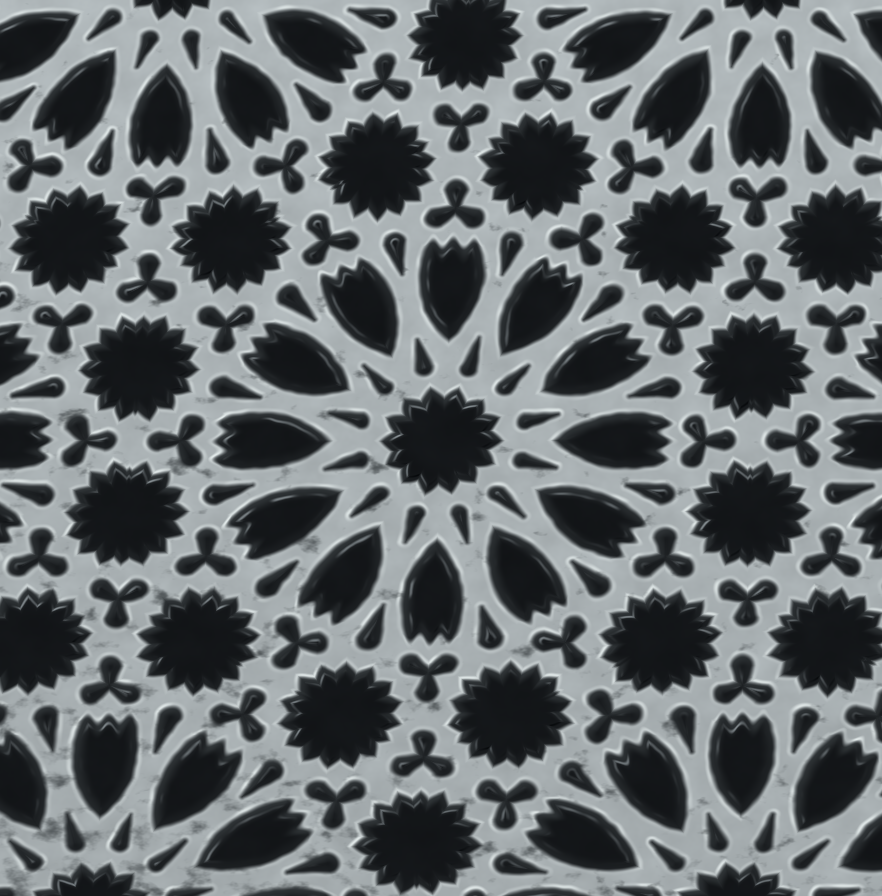
Reproduce this pattern procedurally as a Shadertoy shader.

```glsl
const float PI = 3.14159265;
const vec3 ENAMEL = vec3(0.075, 0.085, 0.095);
const vec3 GROOVE = vec3(0.20, 0.22, 0.23);
const vec3 METAL = vec3(0.68, 0.71, 0.72);
const vec3 SHINE = vec3(0.87, 0.90, 0.90);

// Gradient noise
vec2 hashGradient(vec2 cell) {
    vec2 h = vec2(dot(cell, vec2(127.1, 311.7)), dot(cell, vec2(269.5, 183.3)));
    return 2.0 * fract(sin(h) * 43758.5) - 1.0;
}

float gradientNoise(vec2 p) {
    vec2 i = floor(p), f = fract(p);
    vec2 u = f * f * f * (f * (f * 6.0 - 15.0) + 10.0);
    vec2 e = vec2(1.0, 0.0);
    float low = mix(dot(hashGradient(i), f), dot(hashGradient(i + e), f - e), u.x);
    float high = mix(dot(hashGradient(i + e.yx), f - e.yx),
                     dot(hashGradient(i + 1.0), f - 1.0), u.x);
    return mix(low, high, u.y);
}

float fbm(vec2 p) {
    float sum = 0.0, gain = 0.6;
    for (int i = 0; i < 4; i++) {
        sum += gain * gradientNoise(p);
        p = mat2(1.6, 1.2, -1.2, 1.6) * p + 7.3;
        gain *= 0.5;
    }
    return sum;
}

// Recess shapes, negative inside
float toothedDisc(vec2 p, float radius, float depth, float teeth) {
    float wave = abs(fract(atan(p.y, p.x) / (2.0 * PI) * teeth) - 0.5) * 2.0;
    return 0.85 * (length(p) - radius - depth * (wave - 0.5));
}

float taperedDrop(vec2 p, float start, float end, float startRadius, float endRadius) {
    float t = clamp((p.x - start) / (end - start), 0.0, 1.0);
    return length(p - vec2(mix(start, end, t), 0.0)) - mix(startRadius, endRadius, t);
}

float trefoil(vec2 p, float facing) {
    p.x *= facing;
    float a = mod(atan(p.y, p.x) + PI / 3.0, 2.0 * PI / 3.0) - PI / 3.0;
    return taperedDrop(length(p) * vec2(cos(a), sin(a)), 0.0, 0.034, 0.009, 0.019);
}

float crownedPetal(vec2 p) {
    float sides = length(vec2(p.x - 0.30, abs(p.y) + 0.1125)) - 0.1645;
    float crown = p.x - 0.362 + 3.0 * p.y * p.y - 0.008 * cos(p.y * 190.0);
    return max(sides, crown * 0.75);
}

// Rosettes sit on a triangular lattice with unit spacing
vec2 latticeCell(vec2 p) {
    vec2 period = vec2(1.0, sqrt(3.0));
    vec2 a = p - period * round(p / period);
    vec2 b = p - period * (floor(p / period) + 0.5);
    return dot(a, a) < dot(b, b) ? a : b;
}

float recessDistance(vec2 p) {
    vec2 c = latticeCell(p);
    float sector = PI / 6.0;
    float a = atan(c.y, c.x);
    a = abs(mod(a + 0.5 * sector, sector) - 0.5 * sector);
    vec2 petalAxis = length(c) * vec2(cos(a), sin(a));
    float b = a - 0.5 * sector;
    vec2 gapAxis = length(c) * vec2(cos(b), sin(b));

    float d = toothedDisc(c, 0.090, 0.020, 14.0);
    d = min(d, crownedPetal(petalAxis));
    d = min(d, taperedDrop(gapAxis, 0.137, 0.192, 0.015, 0.004));
    d = min(d, taperedDrop(gapAxis, 0.312, 0.374, 0.004, 0.020));
    d = min(d, toothedDisc(gapAxis - vec2(0.5 / cos(0.5 * sector), 0.0), 0.090, 0.018, 15.0));
    d = min(d, trefoil(petalAxis - vec2(0.423, 0.0), 1.0));
    return min(d, trefoil(petalAxis - vec2(1.0 / sqrt(3.0), 0.0), -1.0));
}

// Slight tilt of the plate, then lattice units
vec2 platePosition(vec2 p) {
    p.x = (p.x - 0.059 * p.y) / (0.69 * (1.0 - 0.09 * p.y));
    return vec2(p.x, p.y / 0.613);
}

void mainImage(out vec4 fragColor, in vec2 fragCoord) {
    vec2 canvas = (fragCoord - vec2(0.501, 0.508) * iResolution.xy) / iResolution.y;
    vec2 p = platePosition(canvas);
    p += 0.007 * vec2(gradientNoise(p * 9.0), gradientNoise(p * 9.0 + 31.0));

    // Relief and its slope
    vec2 e = vec2(0.003, 0.0);
    float d = recessDistance(p) + 0.003 * gradientNoise(p * 45.0);
    vec2 slope = vec2(recessDistance(p + e) - recessDistance(p - e),
                      recessDistance(p + e.yx) - recessDistance(p - e.yx)) / (2.0 * e.x);
    float facing = dot(slope, normalize(vec2(-0.5, 0.85)));
    float grain = fbm(p * 16.0);
    float sparkle = smoothstep(-0.1, 0.35, gradientNoise(p * 24.0 + 11.0));

    // Dark floor with glossy walls
    float wall = smoothstep(-0.026, -0.003, d);
    vec3 color = ENAMEL * (1.0 + 0.25 * grain);
    color = mix(color, GROOVE, wall * (0.55 + 0.3 * facing));
    float glint = smoothstep(0.0045, 0.0, abs(d + 0.014 + 0.004 * grain));
    color += glint * sparkle * (0.25 + 0.25 * facing) * METAL;

    // Polished bars with bright rims and tarnish
    vec3 bar = METAL * (0.98 + 0.12 * grain + 0.06 * canvas.y);
    float rim = smoothstep(0.006, 0.0, abs(d - 0.004));
    bar = mix(bar, SHINE, rim * (0.3 + 0.7 * sparkle) * (0.65 + 0.35 * facing));
    float age = clamp(0.35 - 0.6 * canvas.y - 0.4 * canvas.x, 0.1, 0.9);
    float tarnish = smoothstep(0.30 - 0.30 * age, 0.55, fbm(p * vec2(22.0, 30.0) + 5.0) + 0.12 * age);
    bar = mix(bar, GROOVE, 0.75 * tarnish);
    color = mix(color, bar, smoothstep(-0.006, 0.004, d));

    fragColor = vec4(clamp(color, 0.0, 1.0), 1.0);
}
```
